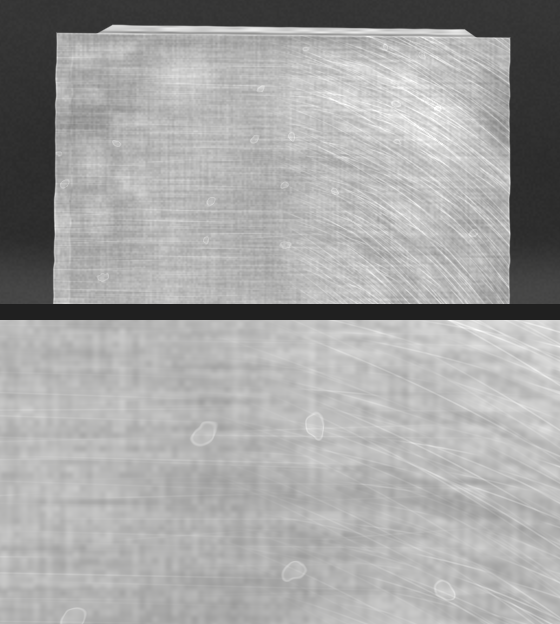
Top, the full canvas; bottom, a detail of the centre.
This texture is drawn by a WebGL 1 fragment shader. Its source:

```glsl
precision highp float;
uniform vec2 u_resolution;

#define ASPECT 1.842
#define PLATE_TONE 0.655
#define CLOUD_AMOUNT 0.2
#define GRAIN_AMOUNT 0.1
#define SCRATCH_AMOUNT 0.11
#define SCRATCH_WIDTH 0.0006
#define SPOT_CELL 0.15
#define SPOT_SHARE 0.25
#define ARC_CENTRE vec2(0.55, -0.8)

float hash(vec2 p) {
  vec3 q = fract(vec3(p.xyx) * 0.1031);
  q += dot(q, q.yzx + 33.33);
  return fract((q.x + q.y) * q.z);
}

float noise(vec2 p) {
  vec2 i = floor(p), f = fract(p);
  f = f * f * (3.0 - 2.0 * f);
  return mix(mix(hash(i), hash(i + vec2(1, 0)), f.x),
             mix(hash(i + vec2(0, 1)), hash(i + vec2(1, 1)), f.x), f.y);
}

float fbm(vec2 p) {
  float sum = 0.0, amp = 0.5;
  for (int i = 0; i < 4; i++) {
    sum += amp * noise(p);
    p = p * 2.03 + 17.1;
    amp *= 0.5;
  }
  return sum;
}

float glow(vec2 p, vec2 centre, vec2 size) {
  vec2 d = (p - centre) / size;
  return exp(-dot(d, d));
}

// Thin broken lines: q.x runs along them, q.y across
float scratches(vec2 q, float rows, float span, float seed, float px) {
  float row = floor(q.y * rows);
  float along = q.x / span + 7.0 * hash(vec2(row, seed));
  vec2 id = vec2(row, floor(along)) + seed * 3.7 + 50.0;
  float f = fract(along);
  float centre = 0.3 + 0.4 * hash(id + 19.0) + 0.4 * (hash(id + 41.0) - 0.5) * f;
  float d = abs(fract(q.y * rows) - centre) / rows;
  float line = 1.0 - smoothstep(0.0, SCRATCH_WIDTH + px, d);
  float strength = hash(id);
  return line * smoothstep(0.0, 0.35, f) * (1.0 - smoothstep(0.6, 1.0, f)) * strength * strength;
}

// Small smudged prints with a pale rim
float spots(vec2 p, float px) {
  vec2 id = floor(p / SPOT_CELL) + 11.0;
  vec2 centre = 0.25 + 0.5 * vec2(hash(id), hash(id + 31.0));
  vec2 d = (fract(p / SPOT_CELL) - centre) * SPOT_CELL;
  float a = 6.283 * hash(id + 57.0);
  d = mat2(cos(a), -sin(a), sin(a), cos(a)) * d * vec2(1.0, 1.5);
  float radius = mix(0.008, 0.017, hash(id + 73.0));
  float edge = length(d) - radius + 0.008 * (noise(p * 110.0) - 0.5);
  float fill = 1.0 - smoothstep(-px, px + 0.002, edge);
  float rim = 1.0 - smoothstep(0.0, 0.002 + px, abs(edge));
  return step(hash(id + 91.0), SPOT_SHARE) * (0.04 * fill + 0.06 * rim);
}

float backdrop(vec2 p) {
  float tone = 0.175 + 0.035 * smoothstep(0.35, 1.0, p.y);
  tone += 0.1 * (1.0 - smoothstep(0.03, 0.24, p.y));
  return tone + 0.02 * (noise(p * 140.0) - 0.5) + 0.015 * (fbm(p * 6.0) - 0.5);
}

float plate(vec2 p, float top, float left, float right, float px) {
  // Broad light and stains
  float tone = PLATE_TONE + CLOUD_AMOUNT * (fbm(p * 3.5 + 3.0) - 0.47);
  tone += 0.055 * smoothstep(0.25, 0.9, p.x);
  tone += 0.09 * smoothstep(0.5, 0.7, fbm(p * 7.0 + 40.0)) * (1.0 - smoothstep(0.3, 0.8, p.x));
  tone += 0.11 * glow(p, vec2(0.60, 0.75), vec2(0.09, 0.07));
  tone += 0.11 * glow(p, vec2(0.31, 0.48), vec2(0.06, 0.07));
  tone += 0.07 * glow(p, vec2(1.35, 0.76), vec2(0.04, 0.04));
  vec2 slant = mat2(0.85, 0.53, -0.53, 0.85) * (p - vec2(1.23, 0.6));
  tone += 0.1 * glow(slant, vec2(0.0), vec2(0.42, 0.16));
  tone -= 0.08 * smoothstep(1.5, 1.68, p.x) * smoothstep(0.1, 0.5, p.y);
  tone -= 0.06 * smoothstep(0.78, 0.89, p.y);

  // Woven brushing
  float brush = noise(p * vec2(7.0, 135.0)) + 0.6 * noise(p * vec2(135.0, 7.0)) + 0.8 * noise(p * 139.0);
  tone += GRAIN_AMOUNT * (brush - 1.2) * 0.75;

  // Curved sweep on the right
  vec2 ray = p - ARC_CENTRE;
  float sweep = smoothstep(0.8, 1.25, p.x + 0.15 * (fbm(p * 5.0) - 0.5));
  vec2 arc = vec2(atan(ray.x, ray.y), length(ray));
  tone += sweep * GRAIN_AMOUNT * (noise(arc * vec2(12.0, 130.0)) - 0.5);
  tone += sweep * 0.12 * (noise(arc * vec2(5.0, 17.0)) - 0.5);

  // Separate scratches at slightly varied angles
  float marks = 0.0;
  for (int i = 0; i < 6; i++) {
    float k = float(i);
    vec2 r = ray + vec2(0.12, 0.06) * (k - 2.5);
    vec2 curve = vec2(atan(r.x, r.y) * 1.4, length(r));
    marks += sweep * scratches(curve, 43.0 + 5.0 * k, 0.14 + 0.05 * k, k + 1.0, px);
    vec2 level = vec2(p.x, p.y + (k - 2.5) * 0.012 * p.x);
    marks += 0.4 * (1.0 - 0.8 * sweep) * scratches(level, 19.0 + 5.0 * k, 0.25 + 0.08 * k, k + 9.0, px);
  }
  tone += SCRATCH_AMOUNT * min(marks, 1.3) + spots(p, px);

  // Folded strip on the left and worn borders
  float seam = p.x - left - 0.052 - 0.006 * (noise(vec2(3.0, p.y * 22.0)) - 0.5);
  float strip = 1.0 - smoothstep(-px, px, seam);
  tone += strip * (0.03 + 0.18 * (fbm(p * vec2(30.0, 14.0)) - 0.45));
  tone += 0.12 * (noise(vec2(8.0, p.y * 30.0)) - 0.4) * (1.0 - smoothstep(0.0, 0.003 + px, abs(seam)));
  float border = min(min(p.x - left, right - p.x), top - p.y);
  return tone + 0.12 * (1.0 - smoothstep(0.0, 0.004 + px, border));
}

void main() {
  vec2 p = gl_FragCoord.xy / u_resolution * vec2(ASPECT, 1.0);
  float px = 1.0 / u_resolution.y;
  float wear = 0.004 * (noise(vec2(p.y * 35.0, 5.0)) - 0.5);
  float left = 0.176 + 0.011 * p.y + wear;
  float right = 1.677 + wear;
  float top = 0.894 - 0.0107 * p.x;

  // Rear sheet showing above the top edge only
  float ridge = 0.922 - 0.0125 * p.x + 0.002 * (noise(vec2(p.x * 25.0, 2.0)) - 0.5);
  float slopes = min(0.892 + 0.55 * (p.x - 0.323), 0.878 + 0.7 * (1.565 - p.x));
  float lip = min(min(ridge, slopes) - p.y, p.y - top + 0.006);
  float sheet = 0.84 + 0.18 * (noise(p * vec2(18.0, 150.0)) - 0.5);
  sheet -= 0.22 * (1.0 - smoothstep(0.0, 0.004 + px, abs(p.y - top - 0.004)));

  float tone = mix(backdrop(p), sheet, smoothstep(-px, px, lip));
  float inside = min(min(p.x - left, right - p.x), top - p.y);
  tone = mix(tone, plate(p, top, left, right, px), smoothstep(-px, px, inside));
  gl_FragColor = vec4(vec3(tone) * vec3(1.0, 1.0, 0.997), 1.0);
}
```
